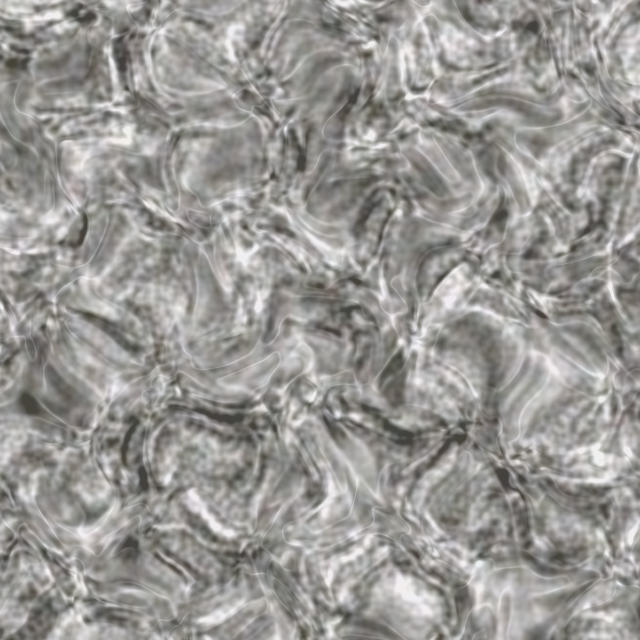
A three.js fragment shader for this texture:

```glsl
varying vec2 vUv;

const vec3 DARK_OLIVE = vec3(0.27, 0.26, 0.235);
const vec3 MID_GREY = vec3(0.60, 0.593, 0.58);
const vec3 PALE_GREY = vec3(0.945, 0.935, 0.94);

// Unit gradient direction for a lattice cell
vec2 cellGradient(vec2 cell) {
  vec3 q = fract(vec3(cell.xyx) * vec3(0.1031, 0.1030, 0.0973));
  q += dot(q, q.yzx + 33.33);
  float angle = 6.28318 * fract((q.x + q.y) * q.z);
  return vec2(cos(angle), sin(angle));
}

float gradientNoise(vec2 p) {
  vec2 cell = floor(p);
  vec2 f = p - cell;
  vec2 w = f * f * f * (f * (f * 6.0 - 15.0) + 10.0);
  float a = dot(cellGradient(cell), f);
  float b = dot(cellGradient(cell + vec2(1.0, 0.0)), f - vec2(1.0, 0.0));
  float c = dot(cellGradient(cell + vec2(0.0, 1.0)), f - vec2(0.0, 1.0));
  float d = dot(cellGradient(cell + vec2(1.0, 1.0)), f - vec2(1.0, 1.0));
  return mix(mix(a, b, w.x), mix(c, d, w.x), w.y);
}

// Rotated octaves, so the lattice directions do not line up
float layeredNoise(vec2 p, float gain) {
  float sum = 0.0;
  float amplitude = 1.0;
  for (int i = 0; i < 3; i++) {
    sum += amplitude * gradientNoise(p);
    p = mat2(0.8, 0.6, -0.6, 0.8) * p * 2.1 + 17.3;
    amplitude *= gain;
  }
  return sum;
}

vec2 warp(vec2 p, float scale, float amount) {
  return p + amount * vec2(gradientNoise(p * scale + 31.7),
                           gradientNoise(p * scale + 78.2));
}

// Thin crest along the zero line of the noise
float vein(vec2 p, float width) {
  return 1.0 - smoothstep(0.0, width, abs(gradientNoise(p)));
}

// Axes turned along the falling diagonal, stretched lengthwise
vec2 alongGrain(vec2 p, float stretch) {
  vec2 q = mat2(0.87, 0.5, -0.5, 0.87) * p;
  return vec2(dot(p, vec2(0.87, -0.5)) / stretch, q.y + p.x);
}

float stoneTone(vec2 uv) {
  vec2 broad = warp(uv, 7.0, 0.09);
  vec2 close = warp(broad, 24.0, 0.025);
  vec2 streak = alongGrain(broad, 1.4);

  // Cloudy patches
  float tone = 0.58;
  tone += 0.20 * gradientNoise(streak * 4.5 + 5.1);
  tone += 0.22 * layeredNoise(broad * 11.0 + 43.0, 0.9);

  // Fine grain, fading in the smooth patches
  float rough = smoothstep(-0.25, 0.2, gradientNoise(broad * 8.0 + 61.0));
  float grain = 0.36 * gradientNoise(close * 46.0 + 9.0)
              + 0.22 * gradientNoise(uv * 82.0 + 27.0);
  tone += grain * mix(0.35, 1.1, rough);

  // Pale veins and filaments
  tone += 0.10 * vein(streak * 8.0 + 14.0, 0.13);
  tone += 0.10 * vein(close * 19.0 + 52.0, 0.12) * mix(1.0, 0.45, rough);

  // Dark pits and bright flecks
  float pit = gradientNoise(close * 15.0 + 88.0);
  float fleck = gradientNoise(close * 38.0 + 120.0);
  tone -= 0.16 * smoothstep(0.15, 0.42, pit);
  tone += 0.16 * smoothstep(0.25, 0.5, fleck) * rough;
  return tone;
}

vec3 stoneColour(float tone) {
  vec3 lower = mix(DARK_OLIVE, MID_GREY, smoothstep(0.16, 0.70, tone) * 0.3
                   + clamp((tone - 0.26) / 0.34, 0.0, 1.0) * 0.7);
  float light = clamp((tone - 0.60) / 0.34, 0.0, 1.0);
  return mix(lower, PALE_GREY, light);
}

void main() {
  vec3 colour = stoneColour(stoneTone(vUv));

  // Faint warm and cool tints
  float warmth = gradientNoise(vUv * 30.0 + 150.0);
  float green = gradientNoise(vUv * 22.0 + 190.0);
  colour += 0.025 * warmth * vec3(1.0, 0.0, -1.0);
  colour += 0.018 * green * vec3(-0.5, 1.0, -0.5);

  gl_FragColor = vec4(clamp(colour, 0.0, 1.0), 1.0);
}
```
